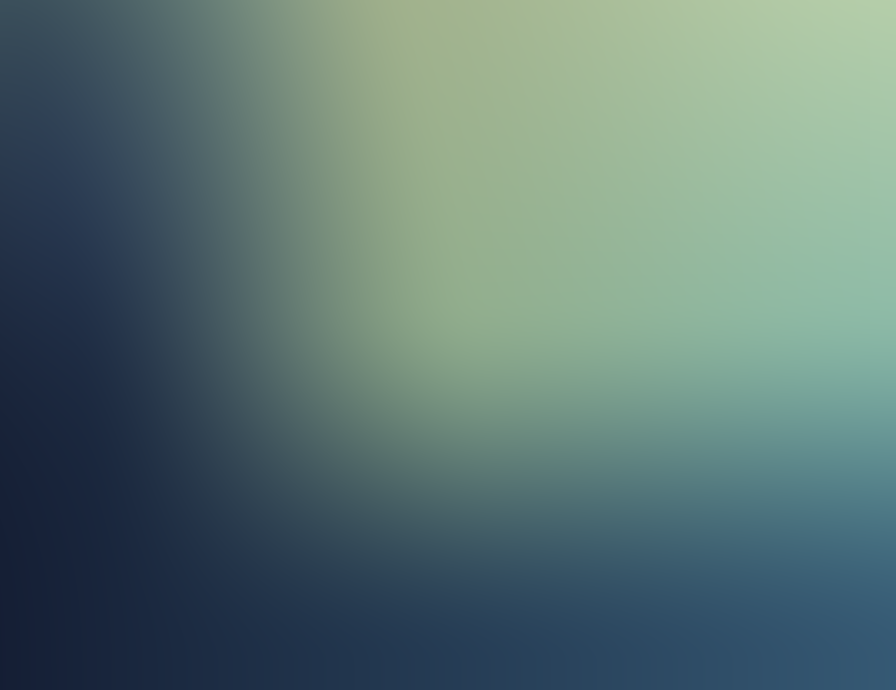
Give the GLSL for this background, as a Shadertoy shader.

```glsl
// A soft blurred backdrop: pale sage light spreads from the upper right
// into deep navy at the left and bottom. Two colour fields, one of shade
// and one of light, are blended by a smooth light mask with a curved edge.

// Shade colours
const vec3 SHADE_BOTTOM_LEFT  = vec3(0.080, 0.118, 0.205);
const vec3 SHADE_BOTTOM_RIGHT = vec3(0.210, 0.350, 0.455);
const vec3 SHADE_TOP          = vec3(0.228, 0.306, 0.345);
const vec3 NAVY_HAZE          = vec3(0.015, 0.022, 0.045);

// Light colours
const vec3 GREY_GREEN   = vec3(0.585, 0.695, 0.595);
const vec3 OLIVE_TOP    = vec3(0.628, 0.690, 0.545);
const vec3 OLIVE_BOTTOM = vec3(0.510, 0.652, 0.528);
const vec3 MINT_TOP     = vec3(0.710, 0.808, 0.667);
const vec3 TEAL_BOTTOM  = vec3(0.375, 0.645, 0.643);

// Light mask, in fractions of the canvas
const float LEFT_EDGE    = 0.10;
const float LEFT_WIDTH   = 0.47;
const float BOTTOM_EDGE  = 0.04;
const float BOTTOM_WIDTH = 0.53;
const vec2  HAZE_CENTRE  = vec2(0.10, 0.74);
const vec2  HAZE_SIZE    = vec2(0.16, 0.26);

// Navy base that brightens to the right and towards the top
vec3 shadeColour(vec2 uv) {
    vec3 bottom = mix(SHADE_BOTTOM_LEFT, SHADE_BOTTOM_RIGHT, uv.x);
    vec3 shade = mix(bottom, SHADE_TOP, pow(uv.y, 2.6) * (1.0 - 0.5 * uv.x));
    vec2 offset = (uv - HAZE_CENTRE) / HAZE_SIZE;
    return shade + NAVY_HAZE * exp(-dot(offset, offset));
}

// Grey green, olive and mint bands, each graded vertically
vec3 lightColour(vec2 uv) {
    vec3 olive = mix(OLIVE_BOTTOM, OLIVE_TOP, uv.y);
    vec3 mint = mix(TEAL_BOTTOM, MINT_TOP, uv.y);
    vec3 light = mix(GREY_GREEN, olive, smoothstep(0.15, 0.45, uv.x));
    return mix(light, mint, smoothstep(0.35, 1.05, uv.x));
}

// The left boundary leans outwards as it rises
float lightMask(vec2 uv) {
    float left = LEFT_EDGE * (1.0 - uv.y * uv.y);
    float across = smoothstep(left, left + LEFT_WIDTH, uv.x);
    float up = smoothstep(BOTTOM_EDGE, BOTTOM_EDGE + BOTTOM_WIDTH, uv.y);
    return across * up;
}

void mainImage(out vec4 fragColor, in vec2 fragCoord) {
    vec2 uv = fragCoord / iResolution.xy;
    vec3 colour = mix(shadeColour(uv), lightColour(uv), lightMask(uv));
    fragColor = vec4(colour, 1.0);
}
```
